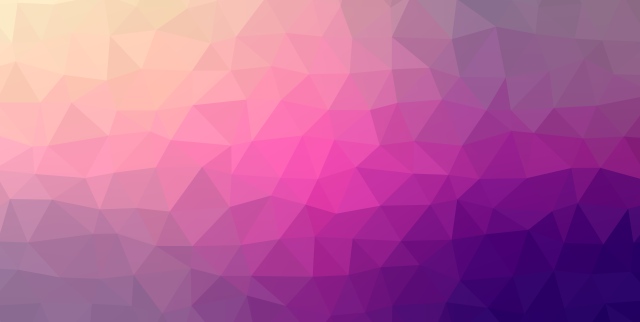
This background is drawn by a Shadertoy shader. Its source:

```glsl
const vec2 CELL = vec2(0.125, 0.105);      // mesh spacing, in canvas heights
const vec2 MESH_OFFSET = vec2(0.0, 0.045);
const vec2 JITTER = vec2(0.32, 0.15);
const float ROW_WAVE = 0.15;
const float ROW_STAGGER = 0.5;
const float FACET_FLATNESS = 0.88;
const float FACET_SHIFT = 0.028;           // vertical drift of a facet's hue
const float FACET_CONTRAST = 0.022;

float hash(vec2 p) {
    return fract(sin(dot(p, vec2(127.1, 311.7))) * 4375.85);
}

// Five evenly spaced colour stops
vec3 ramp(float t, vec3 a, vec3 b, vec3 c, vec3 d, vec3 e) {
    float s = clamp(t, 0.0, 1.0) * 4.0;
    vec3 col = mix(a, b, clamp(s, 0.0, 1.0));
    col = mix(col, c, clamp(s - 1.0, 0.0, 1.0));
    col = mix(col, d, clamp(s - 2.0, 0.0, 1.0));
    return mix(col, e, clamp(s - 3.0, 0.0, 1.0));
}

float blend(float from, float to, float y) {
    return clamp((y - from) / (to - from), 0.0, 1.0);
}

// Gradient mesh: horizontal ramps blended from bottom to top
vec3 gradientMesh(vec2 uv) {
    float x = uv.x;
    vec3 base = ramp(x, vec3(0.56, 0.44, 0.59), vec3(0.55, 0.38, 0.56),
        vec3(0.50, 0.11, 0.52), vec3(0.18, 0.01, 0.41), vec3(0.13, 0.00, 0.38));
    vec3 dusk = ramp(x, vec3(0.66, 0.49, 0.64), vec3(0.70, 0.42, 0.61),
        vec3(0.73, 0.17, 0.60), vec3(0.33, 0.02, 0.48), vec3(0.18, 0.00, 0.41));
    vec3 mauve = ramp(x, vec3(0.88, 0.59, 0.70), vec3(0.88, 0.52, 0.67),
        vec3(0.92, 0.25, 0.68), vec3(0.53, 0.08, 0.55), vec3(0.38, 0.04, 0.46));
    vec3 pink = ramp(x, vec3(1.00, 0.66, 0.75), vec3(1.00, 0.56, 0.71),
        vec3(0.99, 0.32, 0.71), vec3(0.65, 0.15, 0.59), vec3(0.53, 0.09, 0.48));
    vec3 peach = ramp(x, vec3(1.00, 0.81, 0.72), vec3(1.00, 0.74, 0.69),
        vec3(0.99, 0.52, 0.70), vec3(0.60, 0.34, 0.59), vec3(0.55, 0.34, 0.52));
    vec3 cream = ramp(x, vec3(1.00, 0.93, 0.79), vec3(0.97, 0.85, 0.71),
        vec3(0.94, 0.63, 0.69), vec3(0.55, 0.44, 0.57), vec3(0.55, 0.42, 0.52));
    vec3 col = mix(base, dusk, blend(0.04, 0.25, uv.y));
    col = mix(col, mauve, blend(0.25, 0.41, uv.y));
    col = mix(col, pink, blend(0.41, 0.50, uv.y));
    col = mix(col, peach, blend(0.50, 0.74, uv.y));
    return mix(col, cream, blend(0.74, 0.97, uv.y));
}

// Jittered mesh corner, on wavy rows with the odd ones staggered
vec2 corner(vec2 id) {
    vec2 offset = (vec2(hash(id), hash(id + 37.3)) * 2.0 - 1.0) * JITTER;
    offset.x += ROW_STAGGER * mod(id.y, 2.0);
    offset.y += ROW_WAVE * (sin(id.x * 1.3 + id.y * 2.1) + 0.5 * sin(id.x * 2.3 - id.y * 1.7));
    return (id + offset) * CELL + MESH_OFFSET;
}

float cross2(vec2 a, vec2 b) {
    return a.x * b.y - a.y * b.x;
}

// Signed distance to the line a-b, positive on the left
float edgeDistance(vec2 p, vec2 a, vec2 b) {
    return cross2(b - a, p - a) / max(length(b - a), 1e-4);
}

// Smooth coverage of a counter-clockwise triangle
float coverage(vec2 p, vec2 a, vec2 b, vec2 c, float pixel) {
    float d = min(edgeDistance(p, a, b), min(edgeDistance(p, b, c), edgeDistance(p, c, a)));
    return clamp(d / pixel + 0.5, 0.0, 1.0);
}

// Shaded facet: premultiplied colour and weight
vec4 facet(vec2 p, vec2 a, vec2 b, vec2 c, float aspect, float pixel) {
    float weight = coverage(p, a, b, c, pixel);
    if (weight <= 0.0) return vec4(0.0);
    vec2 centre = (a + b + c) / 3.0;
    vec2 seed = floor(centre * 400.0);
    vec2 samplePoint = mix(p, centre, FACET_FLATNESS);
    samplePoint.y += FACET_SHIFT * (hash(seed + 11.7) * 2.0 - 1.0);
    vec3 col = gradientMesh(samplePoint / vec2(aspect, 1.0));
    col += FACET_CONTRAST * (hash(seed) * 2.0 - 1.0);
    return vec4(clamp(col, 0.0, 1.0), 1.0) * weight;
}

void mainImage(out vec4 fragColor, in vec2 fragCoord) {
    vec2 p = fragCoord / iResolution.y;
    float aspect = iResolution.x / iResolution.y;
    float pixel = 1.0 / iResolution.y;
    vec2 home = floor((p - MESH_OFFSET) / CELL);
    vec4 sum = vec4(gradientMesh(p / vec2(aspect, 1.0)), 1.0) * 0.001;

    // Split each nearby quad along its shorter diagonal
    for (int j = -1; j <= 1; j++) {
        for (int i = -2; i <= 1; i++) {
            vec2 id = home + vec2(i, j);
            vec2 a = corner(id);
            vec2 b = corner(id + vec2(1.0, 0.0));
            vec2 c = corner(id + vec2(1.0, 1.0));
            vec2 d = corner(id + vec2(0.0, 1.0));
            if (distance(a, c) < distance(b, d)) {
                sum += facet(p, a, b, c, aspect, pixel);
                sum += facet(p, a, c, d, aspect, pixel);
            } else {
                sum += facet(p, a, b, d, aspect, pixel);
                sum += facet(p, b, c, d, aspect, pixel);
            }
        }
    }
    fragColor = vec4(sum.rgb / sum.a, 1.0);
}
```
